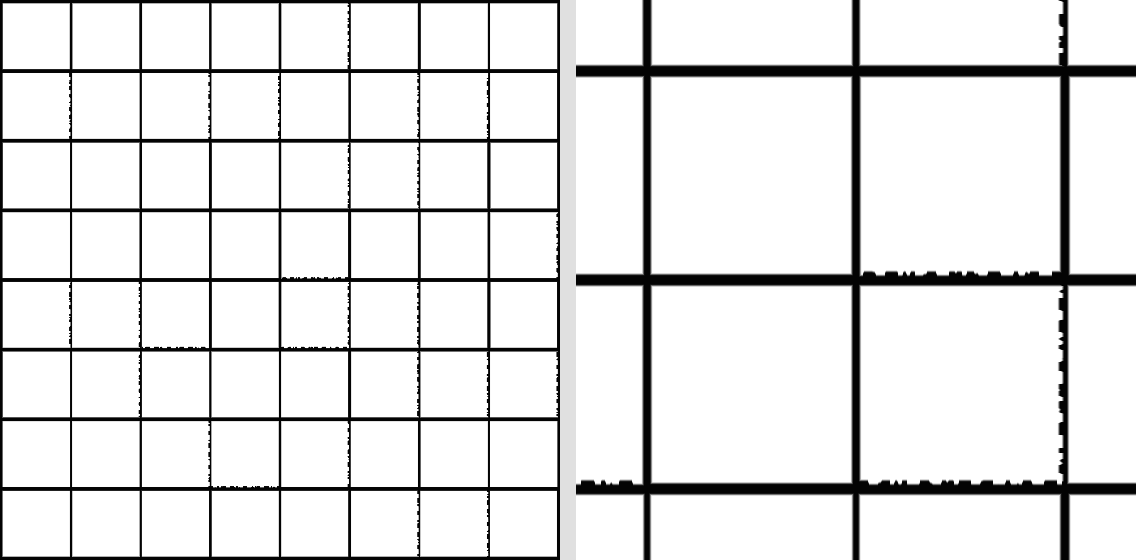
Left, the full canvas; right, a detail of the centre.
Write a three.js fragment shader that draws this pattern.

```glsl
// Eight by eight grid of white squares ruled in black, with some frayed line segments.
#define CELLS 8.0
#define MARGIN 0.0026
#define ROW_WIDTH 0.0068
#define THIN_WIDTH 0.0036
#define THICK_WIDTH 0.0060
#define FRAY_DEPTH 0.0024
#define COLUMN_FRAY_CHANCE 0.36
#define ROW_FRAY_CHANCE 0.11
#define SOFTNESS 0.0010
#define INK vec3(0.01)
#define PAPER vec3(1.0)

varying vec2 vUv;

float hash(vec2 p) {
  return fract(sin(dot(p, vec2(127.1, 311.7))) * 43758.545);
}

// Irregular dashes along a line: 1 on a dash, 0 in a gap
float dashes(float along, float phase) {
  float wave = sin(along * 510.0 + phase)
             + 0.8 * sin(along * 317.0 + phase * 2.3)
             + 0.6 * sin(along * 1130.0 + phase * 3.7);
  return smoothstep(-0.3, 0.3, wave);
}

// Coverage of a ruled line; positive offsets lie on the side that can fray
float ruledLine(float offset, float along, float width, float frayed, float seed) {
  float fray = frayed * FRAY_DEPTH * (dashes(along, seed * 40.0) - 0.3);
  float roughEdge = 0.5 * width + fray;
  return smoothstep(-SOFTNESS, SOFTNESS, roughEdge - offset)
       * smoothstep(-SOFTNESS, SOFTNESS, 0.5 * width + offset);
}

void main() {
  // Grid coordinates, held at the border lines outside the margin
  float pitch = (1.0 - 2.0 * MARGIN) / CELLS;
  vec2 grid = clamp((vUv - MARGIN) / pitch, 0.0, CELLS);
  vec2 nearest = floor(grid + 0.5);
  vec2 offset = (grid - nearest) * pitch;
  vec2 cell = min(floor(grid), CELLS - 1.0);

  // Vertical segments vary in width, heavier to the right, and fray on the left
  vec2 columnId = vec2(nearest.x, cell.y);
  float columnSeed = hash(columnId + 3.0);
  float columnFray = step(hash(columnId + 17.0), COLUMN_FRAY_CHANCE) * step(0.5, nearest.x);
  float weight = columnSeed * mix(0.5, 1.0, nearest.x / CELLS) * (1.0 - 0.7 * columnFray);
  float columnWidth = mix(THIN_WIDTH, THICK_WIDTH, weight);
  float column = ruledLine(-offset.x, vUv.y, columnWidth, columnFray, columnSeed);

  // Horizontal segments keep one width; a few inner ones fray on top
  vec2 rowId = vec2(cell.x, nearest.y);
  float inner = step(0.5, nearest.y) * step(nearest.y, CELLS - 0.5) * step(1.5, cell.x);
  float rowFray = step(hash(rowId + 41.0), ROW_FRAY_CHANCE) * inner;
  float row = ruledLine(offset.y, vUv.x, ROW_WIDTH, rowFray, hash(rowId + 59.0));

  gl_FragColor = vec4(mix(PAPER, INK, max(column, row)), 1.0);
}
```
